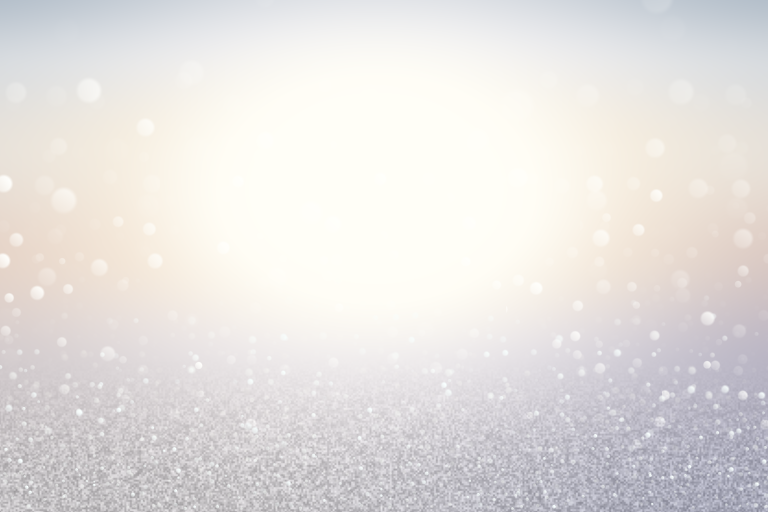
Give the GLSL for this background, as a WebGL 2 fragment shader.

```glsl
#version 300 es
precision highp float;
// Pale glowing haze with soft bokeh above a fine glittering ground.

#define GLOW_CENTER vec2(0.49, 0.63)
#define GLOW_RADIUS vec2(0.44, 0.47)
#define GLOW_FALLOFF 2.9
#define BOKEH_LAYERS 5
#define GLITTER_LAYERS 6
#define GRAIN_SIZE 0.0036
#define GRAIN_STRENGTH 0.30
#define GROUND_TOP 0.32

uniform vec2 u_resolution;
out vec4 fragColor;

float hash(vec2 p) {
    vec3 q = fract(vec3(p.xyx) * 0.1031);
    q += dot(q, q.yzx + 33.33);
    return fract((q.x + q.y) * q.z);
}

float noise(vec2 p) {
    vec2 i = floor(p), f = fract(p);
    f = f * f * (3.0 - 2.0 * f);
    return mix(mix(hash(i), hash(i + vec2(1, 0)), f.x),
               mix(hash(i + vec2(0, 1)), hash(i + vec2(1, 1)), f.x), f.y);
}

// Vertical bands of haze, darker and cooler at the lower right.
vec3 hazeColor(vec2 uv) {
    vec3 c = mix(vec3(0.75, 0.74, 0.75), vec3(0.80, 0.77, 0.78), smoothstep(0.0, 0.34, uv.y));
    c = mix(c, vec3(0.87, 0.79, 0.75), smoothstep(0.26, 0.52, uv.y));
    c = mix(c, vec3(0.88, 0.86, 0.84), smoothstep(0.50, 0.72, uv.y));
    c = mix(c, vec3(0.82, 0.84, 0.86), smoothstep(0.70, 0.90, uv.y));
    c = mix(c, vec3(0.67, 0.72, 0.77), smoothstep(0.86, 1.03, uv.y));
    float lowerRight = smoothstep(0.25, 1.0, uv.x) * (1.0 - smoothstep(0.30, 0.68, uv.y));
    return c - vec3(0.10, 0.085, 0.03) * lowerRight;
}

// White light that turns cream where it fades into the warm band.
vec3 addGlow(vec3 c, vec2 uv) {
    float glow = exp(-pow(length((uv - GLOW_CENTER) / GLOW_RADIUS), GLOW_FALLOFF));
    float warmBand = smoothstep(0.30, 0.50, uv.y) * (1.0 - smoothstep(0.72, 0.95, uv.y));
    vec3 fringe = mix(vec3(0.985, 0.975, 0.975), vec3(0.995, 0.96, 0.895), warmBand);
    vec3 light = mix(fringe, vec3(1.0, 0.996, 0.97), smoothstep(0.55, 1.0, glow));
    return mix(c, light, min(1.0, glow * 1.12));
}

// One jittered disc per grid cell: x = coverage, y = random value of the disc.
vec2 scatterDisc(vec2 p, float cell, float radius, float density, float blur, float seed) {
    vec2 id = floor(p / cell) + seed * 37.0;
    float pick = hash(id + 5.3);
    float r = radius * mix(0.55, 1.0, hash(id + 9.1));
    vec2 jitter = vec2(hash(id + 1.7), hash(id + 3.9)) - 0.5;
    vec2 d = (fract(p / cell) - 0.5 - jitter * (1.0 - 2.0 * radius * (1.0 + blur))) * cell;
    float soft = max(0.7 / u_resolution.y, blur * r * cell);
    float disc = 1.0 - smoothstep(r * cell - soft, r * cell + soft, length(d));
    float sheen = 0.78 + 0.22 * clamp((d.x + d.y) / (r * cell), -1.0, 1.0);
    return vec2(disc * sheen * step(pick, density), hash(id + 7.7));
}

void main() {
    vec2 uv = gl_FragCoord.xy / u_resolution;
    vec2 p = gl_FragCoord.xy / u_resolution.y;
    vec3 color = addGlow(hazeColor(uv), uv);
    float side = smoothstep(0.12, 0.42, abs(uv.x - 0.5));

    // Bokeh shrinks and thickens on its way down to the ground.
    for (int i = 0; i < BOKEH_LAYERS; i++) {
        float k = float(i);
        float cell = 0.15 * pow(0.77, k);
        float bandY = 0.84 - 0.13 * k;
        float band = exp(-pow((uv.y - bandY) / 0.17, 2.0));
        float density = mix(0.20, 0.50, side) + 0.02 * k;
        vec2 b = scatterDisc(p + 0.37 * k, cell, 0.21, density, 0.22, k + 1.0);
        color = mix(color, vec3(1.0, 1.0, 0.99), b.x * band * mix(0.12, 1.1, b.y * b.y));
    }

    // Fine mottled ground.
    float ground = 1.0 - smoothstep(0.04, GROUND_TOP, uv.y);
    float grain = noise(p / GRAIN_SIZE) * 0.75 + noise(p / (GRAIN_SIZE * 2.3)) * 0.25 - 0.5;
    color += grain * GRAIN_STRENGTH * ground;

    // Glitter, from defocused flecks at the horizon to tight sparks in front.
    for (int i = 0; i < GLITTER_LAYERS; i++) {
        float k = float(i);
        float cell = 0.036 * pow(0.85, k);
        float bandY = 0.27 - 0.05 * k;
        float band = exp(-pow((uv.y - bandY) / 0.12, 2.0));
        vec2 g = scatterDisc(p + 0.53 * k, cell, 0.21, 0.36, 0.4, k + 11.0);
        vec3 tint = mix(vec3(1.0, 0.98, 0.93), vec3(0.97, 1.0, 1.0), g.y);
        color = mix(color, tint, g.x * band * mix(0.10, 1.15, g.y * g.y));
    }

    fragColor = vec4(clamp(color, 0.0, 1.0), 1.0);
}
```
